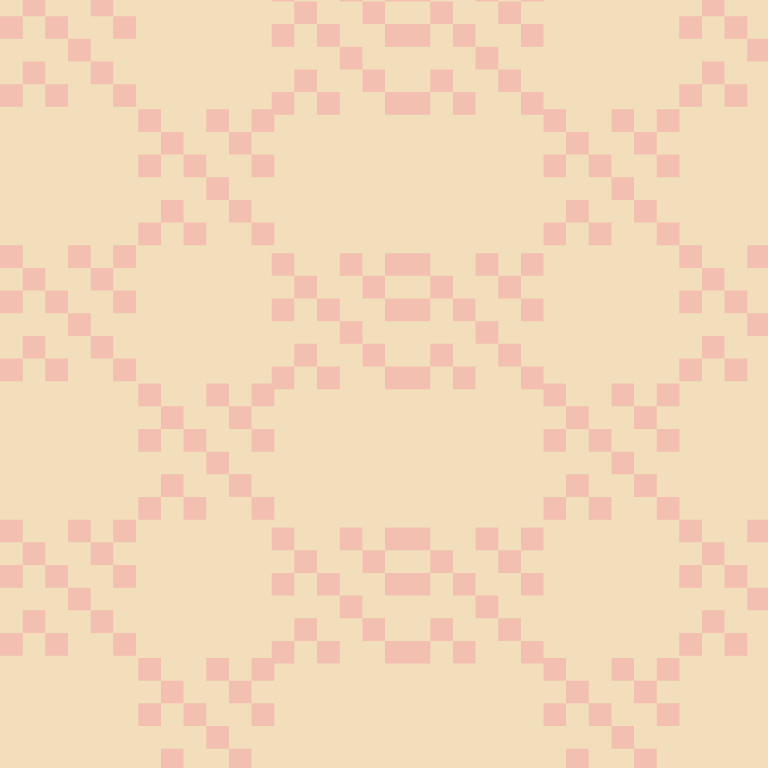
A WebGL 2 fragment shader for this pattern:

```glsl
#version 300 es
precision highp float;
// Columns of a blocky six-by-six motif in pale pink on cream.
// Each column repeats its motif downwards with a blank gap; every middle column
// of three is staggered. Cells come from a diagonal rule, edges from supersampling.

uniform vec2 u_resolution;
out vec4 fragColor;

const vec3 CREAM = vec3(0.95, 0.87, 0.73);
const vec3 PINK = vec3(0.95, 0.75, 0.69);

const float CELL = 0.02952;         // side of one square
const float GRID = 6.0;             // squares along a motif side
const float COLUMN_PITCH = 0.17689; // spacing of the columns
const float ROW_PERIOD = 0.3573;    // vertical repeat
const float STAGGER_TOP = 0.1422;   // top of the staggered columns
const float INNER_DROP = 0.0103;    // extra drop of the two central columns
const float COLUMN_SLIP = 0.0031;   // sideways slip of the second column
const int SAMPLES = 4;              // subsamples per pixel side

// Top-left corner of a column's first motif, measured from the top of the canvas.
vec2 columnOrigin(float column) {
    bool staggered = mod(column, 3.0) == 1.0;
    bool central = abs(column - 2.5) < 1.0;
    float x = column * COLUMN_PITCH + (column == 1.0 ? COLUMN_SLIP : 0.0);
    float y = STAGGER_TOP;
    if (!staggered) y += GRID * CELL + (central ? INNER_DROP : 0.0);
    return vec2(x, y);
}

// Filled squares: repeated diagonals inside, three squares on each outer side.
float motif(vec2 cell) {
    if (any(lessThan(cell, vec2(0.0))) || any(greaterThanEqual(cell, vec2(GRID)))) return 0.0;
    bool side = cell.x == 0.0 || cell.x == GRID - 1.0;
    bool sideSquare = cell.y == 0.0 || cell.y == 2.0 || cell.y == GRID - 1.0;
    bool diagonal = mod(cell.x - cell.y + GRID, 3.0) == 0.0;
    return (side ? sideSquare : diagonal) ? 1.0 : 0.0;
}

// Union of the nearest columns, since slipped neighbours may overlap.
float pattern(vec2 p) {
    float nearest = floor(p.x / COLUMN_PITCH);
    float ink = 0.0;
    for (int i = -1; i <= 1; i++) {
        vec2 local = p - columnOrigin(nearest + float(i));
        local.y = mod(local.y, ROW_PERIOD);
        ink = max(ink, motif(floor(local / CELL)));
    }
    return ink;
}

void main() {
    float coverage = 0.0;
    for (int j = 0; j < SAMPLES; j++) {
        for (int i = 0; i < SAMPLES; i++) {
            vec2 offset = (vec2(i, j) + 0.5) / float(SAMPLES) - 0.5;
            vec2 p = (gl_FragCoord.xy + offset) / u_resolution;
            coverage += pattern(vec2(p.x, 1.0 - p.y));
        }
    }
    coverage /= float(SAMPLES * SAMPLES);
    fragColor = vec4(mix(CREAM, PINK, coverage), 1.0);
}
```
